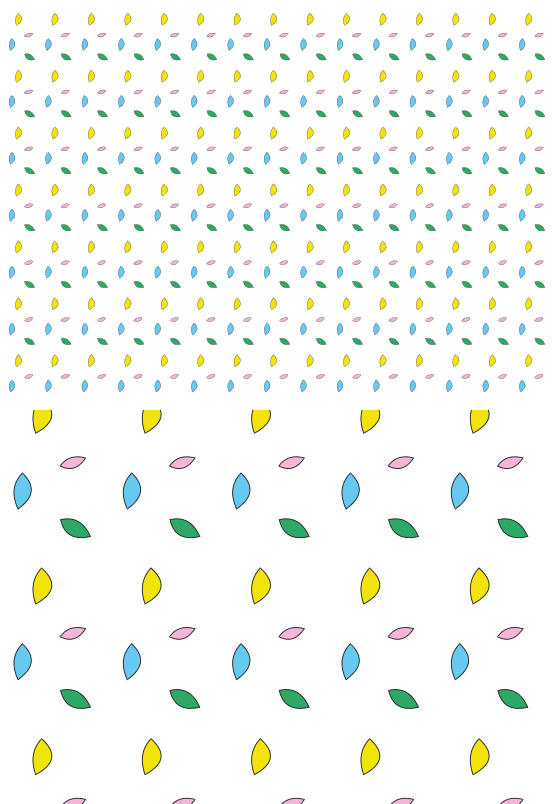
Top: the whole. Bottom: its middle third, enlarged.
A Shadertoy shader for this pattern:

```glsl
// Small outlined leaves in four colours, repeated on a 15 by 7 grid over white.
// Each leaf is a chord between two tips with a parabolic belly on either side;
// an approximate distance to its edge gives both the fill and a thin outline.

const float CANVAS_HEIGHT = 540.0;           // design units, origin at top left
const vec2  PITCH = vec2(49.95, 78.0);       // spacing of the repeats
const vec2  GRID_START = vec2(5.0, 11.0);    // corner of the first cell
const vec2  GRID_COUNT = vec2(15.0, 7.0);    // repeats across and down
const float LINE_WIDTH = 0.42;
const float BELLY_SHIFT = 0.1;               // moves the widest point to the first tip

const vec3 PAPER  = vec3(1.0);
const vec3 INK    = vec3(0.14, 0.14, 0.13);
const vec3 YELLOW = vec3(0.95, 0.89, 0.04);
const vec3 BLUE   = vec3(0.40, 0.79, 0.95);
const vec3 PINK   = vec3(0.96, 0.71, 0.85);
const vec3 GREEN  = vec3(0.18, 0.66, 0.40);

// Signed distance to a leaf; belly holds the bulge on each side of the chord.
float leafDistance(vec2 p, vec2 tipA, vec2 tipB, vec2 belly) {
    vec2 chord = tipB - tipA;
    float len = length(chord);
    vec2 dir = chord / len;
    vec2 q = p - tipA;
    float along = dot(q, dir) / len;
    float t = clamp(along, 0.0, 1.0);
    float side = dir.x * q.y - dir.y * q.x;
    float bulge = side < 0.0 ? belly.x : belly.y;

    float skew = 1.0 + BELLY_SHIFT * (1.0 - 2.0 * t);
    float halfWidth = 4.0 * bulge * t * (1.0 - t) * skew;
    float slope = 4.0 * bulge / len
        * ((1.0 - 2.0 * t) * skew - 2.0 * BELLY_SHIFT * t * (1.0 - t));
    float edge = (abs(side) - halfWidth) / sqrt(1.0 + slope * slope);
    float beyondTip = abs(along - t) * len;
    return beyondTip > 0.0 ? length(vec2(beyondTip, side)) : edge;
}

// Share of a pixel lying beyond an edge at signed distance d.
float edgeCoverage(float d, float pixel) {
    return clamp(0.5 + d / pixel, 0.0, 1.0);
}

// Lays a filled, outlined leaf over the colour beneath.
vec3 paintLeaf(vec3 base, vec3 fill, float d, float pixel) {
    float halfLine = 0.5 * LINE_WIDTH;
    float inside = edgeCoverage(-d, pixel);
    float outline = edgeCoverage(d + halfLine, pixel)
                  - edgeCoverage(d - halfLine, pixel);
    return mix(mix(base, fill, inside), INK, outline);
}

void mainImage(out vec4 fragColor, in vec2 fragCoord) {
    float pixel = CANVAS_HEIGHT / iResolution.y;
    vec2 p = fragCoord * pixel;
    p.y = CANVAS_HEIGHT - p.y;

    // Clamping the cell index leaves the outer margins empty.
    vec2 cell = clamp(floor((p - GRID_START) / PITCH), vec2(0.0), GRID_COUNT - 1.0);
    vec2 q = p - cell * PITCH;

    // One group of four leaves.
    float yellow = leafDistance(q, vec2(25.1, 18.2), vec2(22.4, 34.6), vec2(5.9, 2.5));
    float blue   = leafDistance(q, vec2(16.3, 52.8), vec2(14.3, 69.2), vec2(5.0, 2.8));
    float pink   = leafDistance(q, vec2(33.6, 49.6), vec2(45.2, 45.9), vec2(2.1, 2.7));
    float green  = leafDistance(q, vec2(33.8, 74.1), vec2(47.4, 81.8), vec2(3.2, 3.9));

    vec3 color = paintLeaf(PAPER, YELLOW, yellow, pixel);
    color = paintLeaf(color, BLUE, blue, pixel);
    color = paintLeaf(color, PINK, pink, pixel);
    color = paintLeaf(color, GREEN, green, pixel);
    fragColor = vec4(color, 1.0);
}
```
